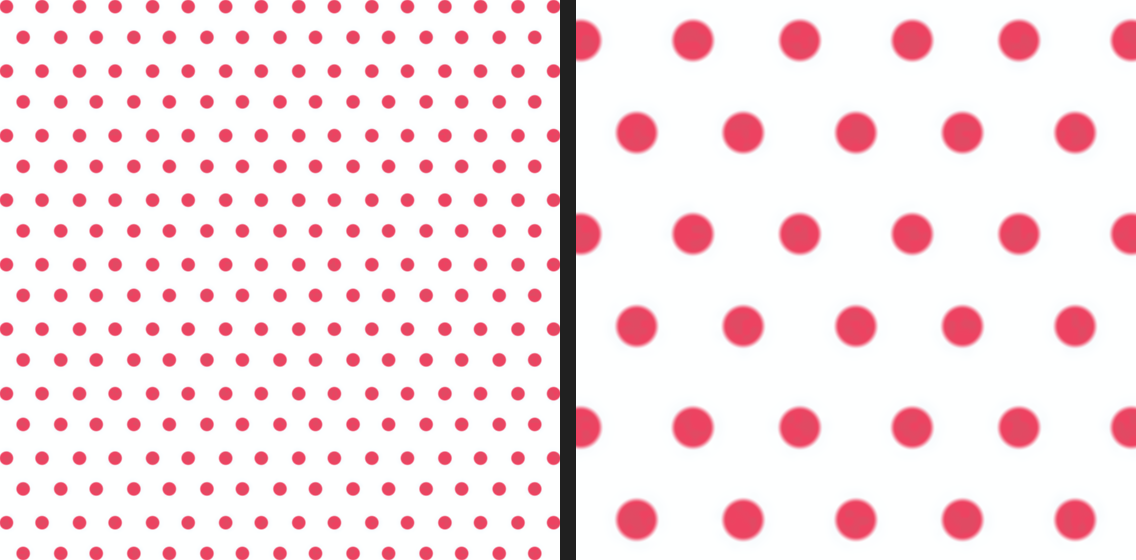
Left: the whole. Right: its middle third, enlarged.
Give the GLSL for this pattern, as a WebGL 1 fragment shader.

```glsl
precision highp float;

// Rose-red polka dots on near-white, in staggered rows with uneven spacing.
// One tile of four dots repeats; the nearest dot gives a soft-edged disc,
// and value noise adds faint mottling to the ink and the paper around it.

uniform vec2 u_resolution;

float hash(vec2 p) {
    vec3 q = fract(vec3(p.xyx) * 0.1031);
    q += dot(q, q.yzx + 33.33);
    return fract((q.x + q.y) * q.z);
}

float valueNoise(vec2 p) {
    vec2 cell = floor(p);
    vec2 f = fract(p);
    f = f * f * (3.0 - 2.0 * f);
    float low = mix(hash(cell), hash(cell + vec2(1.0, 0.0)), f.x);
    float high = mix(hash(cell + vec2(0.0, 1.0)), hash(cell + 1.0), f.x);
    return mix(low, high, f.y);
}

// Distance to the nearest copy of a dot centre repeated on the tile grid
float dotDistance(vec2 p, vec2 centre) {
    vec2 tile = vec2(0.1305, 0.1152);
    return length(mod(p - centre + 0.5 * tile, tile) - 0.5 * tile);
}

void main() {
    float size = min(u_resolution.x, u_resolution.y);
    vec2 p = gl_FragCoord.xy / size;

    // Two staggered rows, each holding an uneven pair of dots
    float lowerRow = min(dotDistance(p, vec2(0.0414, 0.0117)),
                         dotDistance(p, vec2(0.1085, 0.0117)));
    float upperRow = min(dotDistance(p, vec2(0.0115, 0.0666)),
                         dotDistance(p, vec2(0.0751, 0.0666)));
    float dist = min(lowerRow, upperRow);

    // Ink: vivid rim, slightly duller mottled middle
    float mottle = valueNoise(p * 230.0);
    float dull = smoothstep(0.25, 0.75, mottle) * smoothstep(0.012, 0.006, dist);
    vec3 ink = mix(vec3(0.93, 0.26, 0.38), vec3(0.88, 0.29, 0.39), dull);

    // Paper: a barely visible cool halo close to the dots
    float halo = smoothstep(0.022, 0.013, dist) * valueNoise(p * 150.0 + 40.0);
    vec3 paper = mix(vec3(0.995, 1.0, 1.0), vec3(0.97, 0.985, 0.995), halo);

    float soft = max(0.0019, 0.75 / size);
    float coverage = 1.0 - smoothstep(-soft, soft, dist - 0.012);
    gl_FragColor = vec4(mix(paper, ink, coverage), 1.0);
}
```
